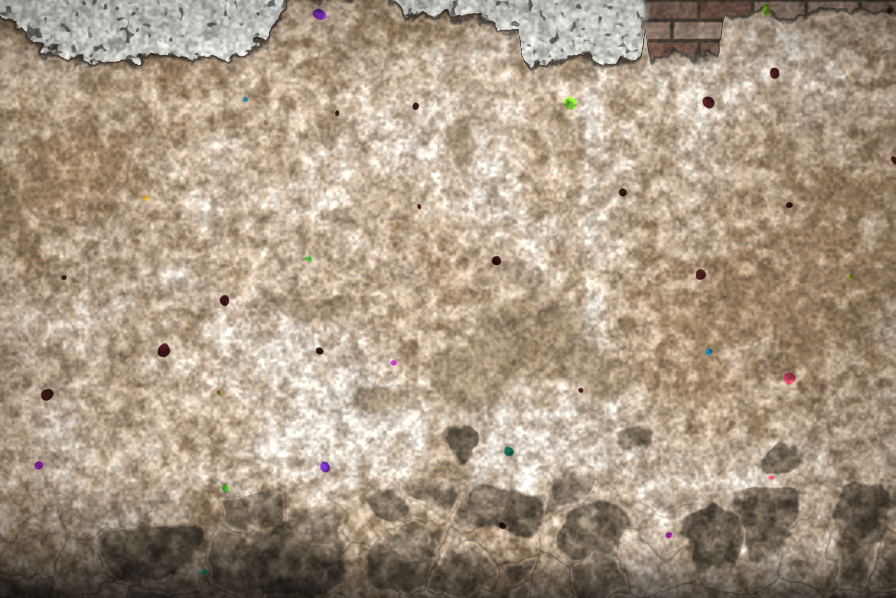
A Shadertoy shader for this texture:

```glsl
// Weathered plaster wall with a broken top coat, rubble stones at the foot and scattered paint chips.
#define OCHRE vec3(0.66, 0.55, 0.43)
#define SAND vec3(0.79, 0.71, 0.62)
#define CHALK vec3(0.88, 0.85, 0.81)
#define STAIN vec3(0.59, 0.51, 0.41)
#define STONE_DARK vec3(0.28, 0.25, 0.21)
#define STONE_LIGHT vec3(0.54, 0.48, 0.40)
#define COAT vec3(0.88, 0.88, 0.86)
#define CHIP_GRID 6.5
#define CHIP_SHARE 0.62
#define RUBBLE_SCALE 11.0
#define GRAIN 0.55

// Main stones: centre and radii
const vec4 STONES[12] = vec4[12](
    vec4(0.835, 0.160, 0.062, 0.046), vec4(0.762, 0.256, 0.036, 0.028),
    vec4(0.655, 0.157, 0.032, 0.033), vec4(1.000, 0.110, 0.056, 0.045),
    vec4(1.190, 0.100, 0.058, 0.045), vec4(1.285, 0.130, 0.046, 0.052),
    vec4(1.310, 0.245, 0.034, 0.030), vec4(1.445, 0.130, 0.048, 0.055),
    vec4(0.490, 0.060, 0.085, 0.052), vec4(0.665, 0.045, 0.058, 0.042),
    vec4(0.250, 0.080, 0.065, 0.042), vec4(1.068, 0.260, 0.018, 0.022));

vec3 hash3(vec2 p) {
    vec3 q = fract(p.xyx * vec3(0.1031, 0.1030, 0.0973));
    q += dot(q, q.yxz + 33.33);
    return fract((q.xxy + q.yzz) * q.zyx);
}

// Cellular noise blended smoothly between random cell values
float mottle(vec2 p) {
    vec2 cell = floor(p);
    float sum = 0.0, total = 0.0;
    for (int j = -1; j <= 1; j++)
    for (int i = -1; i <= 1; i++) {
        vec2 id = cell + vec2(i, j);
        vec3 h = hash3(id);
        vec2 d = id + 0.2 + 0.6 * h.xy - p;
        float weight = pow(max(0.0, 1.0 - dot(d, d) / 1.44), 3.0);
        sum += weight * h.z;
        total += weight;
    }
    return sum / max(total, 1e-5);
}

float layers(vec2 p) {
    float sum = 0.0, amp = 0.5;
    for (int i = 0; i < 4; i++) {
        sum += amp * mottle(p);
        p = mat2(1.6, 1.2, -1.2, 1.6) * p + 5.3;
        amp *= 0.5;
    }
    return sum - 0.47;
}

// Nearest distance, second distance, cell value
vec3 cells(vec2 p) {
    vec2 cell = floor(p);
    vec3 best = vec3(9.0, 9.0, 0.0);
    for (int j = -1; j <= 1; j++)
    for (int i = -1; i <= 1; i++) {
        vec2 id = cell + vec2(i, j);
        vec3 h = hash3(id + 17.0);
        float d = length(id + h.xy - p);
        if (d < best.x) best = vec3(d, best.x, h.z);
        else best.y = min(best.y, d);
    }
    return best;
}

float blot(vec2 p, float x, float y, float rx, float ry) {
    vec2 d = (p - vec2(x, y)) / vec2(rx, ry);
    return exp(-dot(d, d));
}

float ledge(float x, float from, float to, float depth) {
    return depth * smoothstep(from - 0.01, from + 0.01, x) * (1.0 - smoothstep(to - 0.01, to + 0.01, x));
}

void mainImage(out vec4 fragColor, in vec2 fragCoord) {
    vec2 p = fragCoord / iResolution.xy * vec2(1.5, 1.0);
    float broad = layers(p * 5.0), mid = layers(p * 14.0 + 7.0), fine = layers(p * 60.0 + 3.0);
    vec2 warp = vec2(mid, layers(p * 14.0 + 31.0));
    vec2 w = p + 0.09 * warp;

    // Wall: chalky patches over ochre
    float seam = smoothstep(0.97, 0.985, p.x) * exp(-max(p.x - 0.98, 0.0) * 15.0);
    float pale = 0.08 + 0.7 * broad + 0.9 * mid + 1.3 * fine;
    pale += 0.55 * blot(w, 0.54, 0.35, 0.13, 0.11);
    pale += 0.30 * blot(w, 0.82, 0.73, 0.14, 0.24);
    pale += 0.30 * blot(w, 1.25, 0.85, 0.22, 0.11);
    pale += 0.35 * blot(w, 0.37, 0.43, 0.03, 0.06);
    pale += 0.45 * blot(w, 0.34, 0.65, 0.03, 0.03);
    pale += 0.45 * seam * smoothstep(0.32, 0.45, p.y) * (1.0 - smoothstep(0.80, 0.95, p.y));
    pale += 0.35 * blot(w, 1.0, 0.24, 0.55, 0.09);
    pale -= 0.30 * blot(p, 0.12, 0.74, 0.28, 0.25);
    pale -= 0.40 * blot(p, 1.28, 0.52, 0.27, 0.15);
    pale -= 0.30 * blot(p, 1.48, 0.75, 0.14, 0.20);
    vec3 col = mix(OCHRE, SAND, smoothstep(-0.42, 0.22, pale));
    col = mix(col, CHALK, smoothstep(0.15, 0.75, pale));

    // Damp stains
    float damp = blot(w, 0.90, 0.44, 0.09, 0.07) + blot(w, 0.78, 0.36, 0.08, 0.06)
        + 0.8 * blot(w, 0.55, 0.49, 0.07, 0.03) + 0.7 * blot(w, 0.63, 0.32, 0.05, 0.03)
        + blot(w, 1.02, 0.37, 0.04, 0.04) + 0.8 * blot(w, 0.78, 0.77, 0.03, 0.04);
    col = mix(col, STAIN, 0.75 * smoothstep(0.3, 0.6, damp + mid));

    // Rubble foot: cellular stones, cracks and the main stones
    vec3 rubble = cells(w * RUBBLE_SCALE);
    float cover = 1.0 - smoothstep(0.04, 0.28, p.y);
    float gap = rubble.y - rubble.x;
    float stone = 0.7 * smoothstep(0.08, 0.24, gap) * smoothstep(0.0, 0.15, cover * 0.65 - rubble.z);
    float edge = 9.0;
    for (int i = 0; i < 12; i++) {
        vec4 s = STONES[i];
        edge = min(edge, (length((w - s.xy) / s.zw) - 1.0) * min(s.z, s.w));
    }
    stone = max(stone, 1.0 - smoothstep(-0.004, 0.004, edge));
    vec3 stoneColour = mix(STONE_DARK, STONE_LIGHT, clamp(0.45 + 1.4 * mid + 1.5 * fine, 0.0, 1.0));
    col *= 1.0 - 0.25 * cover * (1.0 - smoothstep(0.0, 0.07, gap));
    col = mix(col, stoneColour, 0.9 * stone);

    // Broken top coat, with bricks showing at the right
    float depth = min(0.11 - 1.2 * pow(abs(p.x - 0.25), 2.0), (0.49 - p.x) * 1.5);
    depth = max(depth, max(ledge(p.x, 0.67, 0.88, 0.035), ledge(p.x, 0.87, 1.08, 0.105)));
    depth = max(depth, max(ledge(p.x, 1.08, 1.21, 0.090), ledge(p.x, 1.20, 1.60, 0.022)));
    float coatEdge = p.y - 1.0 + depth + 0.07 * mid + 0.04 * fine;
    vec2 brick = vec2(p.x / 0.09, (1.0 - p.y) / 0.034);
    brick.x += 0.5 * mod(floor(brick.y), 2.0);
    vec2 joint = abs(fract(brick) - 0.5);
    float mortar = max(smoothstep(0.44, 0.49, joint.x), smoothstep(0.36, 0.46, joint.y));
    vec3 brickColour = mix(vec3(0.42, 0.30, 0.25), vec3(0.68, 0.60, 0.54), hash3(floor(brick)).x);
    brickColour = mix(brickColour, STONE_DARK, mortar);
    vec3 coat = COAT * (1.0 - 0.5 * smoothstep(0.72, 0.9, mottle(p * 110.0)));
    coat = mix(coat, brickColour, smoothstep(1.07, 1.085, p.x + 0.05 * mid));
    col *= 1.0 - 0.6 * smoothstep(-0.012, 0.0, coatEdge);
    col = mix(col, coat, smoothstep(0.0, 0.005, coatEdge));

    // Paint chips, one per grid cell at most
    vec2 grid = p * CHIP_GRID;
    vec3 spot = hash3(floor(grid) + 41.0), look = hash3(floor(grid) + 83.0);
    vec2 offset = (fract(grid) - 0.2 - 0.6 * spot.xy) / CHIP_GRID + 0.025 * warp;
    float chip = length(offset) - mix(0.004, 0.011, look.x * look.x);
    vec3 paint = 0.45 + 0.3 * cos(6.283 * (look.y + vec3(0.0, 0.33, 0.67)));
    paint = mix(paint, vec3(0.24, 0.09, 0.09), step(0.5, look.z)) * (1.0 + 2.0 * fine);
    col = mix(col, paint, step(spot.z, CHIP_SHARE) * (1.0 - smoothstep(-0.0015, 0.0015, chip)));

    // Grain and shading toward the borders
    col *= 1.0 + GRAIN * fine + 0.36 * (mottle(p * 190.0) - 0.5);
    col *= 1.0 - 0.2 * pow(abs(p.x - 0.72) / 0.78, 3.0);
    col *= 1.0 - 0.18 * smoothstep(0.84, 1.0, p.y);
    col *= mix(0.38, 1.0, smoothstep(-0.02, 0.11, p.y));
    col *= 1.0 - 0.35 * (1.0 - smoothstep(0.06, 0.22, p.y)) * (1.0 - smoothstep(0.3, 0.65, p.x));
    fragColor = vec4(clamp(col, 0.0, 1.0), 1.0);
}
```
